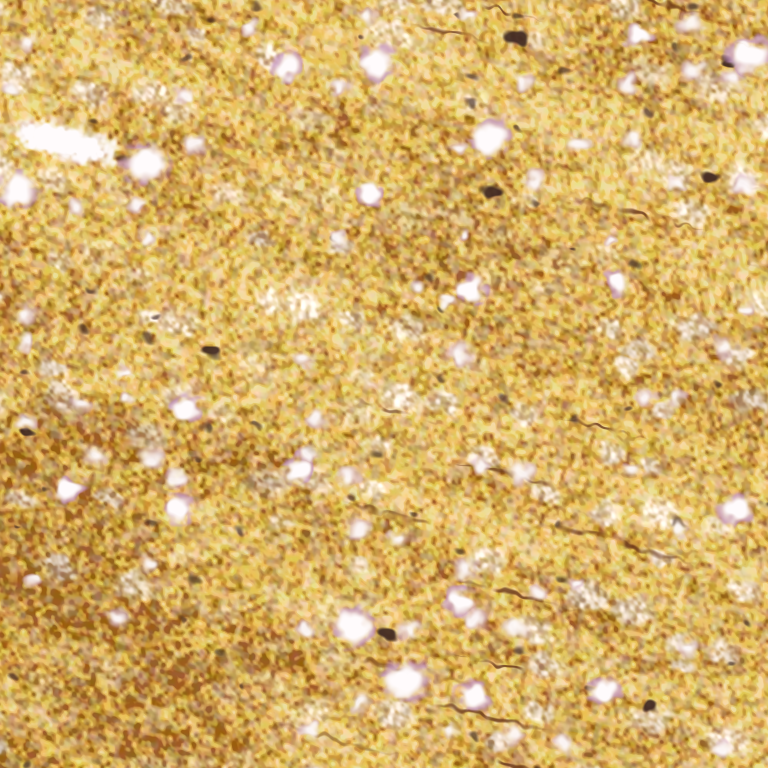
Reproduce this texture procedurally as a three.js fragment shader.

```glsl
// Golden, granular mineral section: fine ochre grain strewn with white crystals
// in violet fringes, dark specks and thin cracks that dip to the right.
// Layered value noise makes the grain; jittered cells scatter the rest.
varying vec2 vUv;

float hash(vec2 p) {
  return fract(sin(dot(p, vec2(127.1, 311.7))) * 43758.5);
}

float noise(vec2 p) {
  vec2 i = floor(p);
  vec2 f = fract(p);
  f = f * f * (3.0 - 2.0 * f);
  return mix(mix(hash(i), hash(i + vec2(1.0, 0.0)), f.x),
             mix(hash(i + vec2(0.0, 1.0)), hash(i + 1.0), f.x), f.y);
}

// Scattered ellipses, one per cell at most: 1 at a centre, 0 at the rim.
float flecks(vec2 p, vec2 radius, float chance, float seed) {
  vec2 cell = floor(p);
  float height = 0.0;
  for (int y = -1; y <= 1; y++) {
    for (int x = -1; x <= 1; x++) {
      vec2 id = cell + vec2(float(x), float(y));
      vec2 key = id + seed;
      vec2 jitter = vec2(hash(key + 3.1), hash(key + 7.7));
      vec2 centre = id + 0.15 + 0.7 * jitter;
      float size = mix(0.5, 1.0, hash(key + 11.3));
      float d = length((p - centre) / (radius * size));
      height = max(height, step(hash(key), chance) * (1.0 - d));
    }
  }
  return height;
}

// Ochre ramp from brown shadow to pale straw.
vec3 ochre(float t) {
  vec3 c = mix(vec3(0.60, 0.37, 0.12), vec3(0.79, 0.60, 0.26), smoothstep(0.0, 0.36, t));
  c = mix(c, vec3(0.91, 0.765, 0.39), smoothstep(0.34, 0.62, t));
  return mix(c, vec3(0.95, 0.86, 0.60), smoothstep(0.64, 0.95, t));
}

// Turns the axes so that x follows the dipping bedding.
vec2 bedding(vec2 p) {
  return vec2(dot(p, vec2(0.97, -0.24)), dot(p, vec2(0.24, 0.97)));
}

void main() {
  vec2 p = vUv;
  vec2 q = bedding(p);

  // Grain at three sizes, on axes turned apart to hide the lattice
  float fine = noise(q * 155.0);
  float medium = noise(p * 95.0 + 31.0);
  float tiny = noise(p.yx * 200.0 + q * 40.0 + 57.0);
  float t = 0.57 + 1.45 * (0.5 * fine + 0.2 * medium + 0.3 * tiny - 0.5);

  // Broad bands and a darker lower left
  t += 0.34 * (noise(q * vec2(5.0, 13.0) + 9.0) - 0.5);
  t += 0.26 * (noise(q * vec2(18.0, 36.0) + 70.0) - 0.5);
  t -= 0.28 * (1.0 - smoothstep(0.05, 0.6, length(p - vec2(0.0, 0.2))));
  vec3 color = ochre(t);

  // Greyish grains and small shifts of hue
  float grey = smoothstep(0.5, 0.85, noise(q * 105.0 + 83.0));
  color = mix(color, vec3(0.81, 0.68, 0.50) + 0.25 * (t - 0.55), 0.6 * grey);
  color += vec3(0.08, -0.04, 0.05) * (noise(p * 125.0 + 140.0) - 0.5);
  color.b += 0.17 * (noise(q * 115.0 + 210.0) - 0.5);

  // Shared wobble that roughens every outline
  vec2 wobble = vec2(noise(p * 85.0 + 5.0), noise(p * 85.0 + 19.0)) - 0.5;
  vec2 rough = p + 0.012 * wobble;
  vec2 roughBed = q + 0.009 * wobble;

  // Pale, broken patches of fine quartz, gathered in drifts
  float drift = smoothstep(0.3, 0.65, noise(q * vec2(4.0, 7.0) + 44.0));
  float patches = flecks(bedding(rough) * 14.0, vec2(0.6, 0.4), 0.5, 20.0);
  float broken = smoothstep(0.25, 0.75, 0.6 * fine + 0.4 * tiny);
  vec3 quartz = vec3(0.91, 0.85, 0.80) + 0.35 * (t - 0.57);
  float quartzShare = smoothstep(0.05, 0.6, patches) * mix(0.4, 1.0, drift);
  color = mix(color, quartz, quartzShare * mix(0.5, 0.95, broken));

  // Cracks, mostly on the right, broken along their length
  vec2 bent = roughBed + vec2(0.0, 0.006 * noise(vec2(q.x * 9.0, 4.0)));
  float crack = flecks(bent * vec2(4.0, 22.0), vec2(0.55, 0.12), 0.22, 40.0);
  crack = smoothstep(0.0, 0.8, crack) * smoothstep(0.2, 0.65, p.x);
  crack *= smoothstep(0.15, 0.7, noise(q * vec2(55.0, 80.0)));
  color = mix(color, vec3(0.40, 0.20, 0.09), 0.8 * crack);

  // Dark specks, a few large and many small
  float large = flecks(roughBed * 6.0, vec2(0.13, 0.075), 0.28, 60.0);
  float small = flecks(roughBed * 15.0, vec2(0.19, 0.13), 0.25, 80.0);
  float speck = max(smoothstep(0.0, 0.5, large), 0.7 * smoothstep(0.0, 0.8, small));
  color = mix(color, vec3(0.23, 0.14, 0.13), 0.9 * speck);

  // White crystals that fade through a mottled violet fringe
  float crystal = flecks(rough * 7.0, vec2(0.28, 0.25), 0.34, 100.0);
  float minor = flecks(rough * 14.0, vec2(0.34, 0.30), 0.36, 120.0);
  float mottle = smoothstep(0.3, 0.7, noise(p * 80.0 + 300.0));
  float fringe = max(smoothstep(0.0, 0.3, crystal), 0.6 * smoothstep(0.05, 0.5, minor));
  color = mix(color, vec3(0.74, 0.54, 0.76), 0.75 * fringe * mottle);
  float glow = max(smoothstep(0.15, 0.55, crystal), 0.8 * smoothstep(0.05, 0.65, minor));
  color = mix(color, vec3(0.95, 0.89, 0.86), 0.8 * glow);

  // Bright cores, and one long ragged lens along the bedding
  vec2 lensOffset = roughBed - bedding(vec2(0.085, 0.815));
  float lens = 1.0 - length(lensOffset / vec2(0.082, 0.025)) + 0.35 * (fine - 0.5);
  float white = max(smoothstep(0.35, 0.65, crystal), 0.85 * smoothstep(0.4, 0.85, minor));
  white = max(white, smoothstep(-0.1, 0.4, lens));
  color = mix(color, vec3(1.0, 0.985, 0.99), white);

  gl_FragColor = vec4(clamp(color, 0.0, 1.0), 1.0);
}
```
